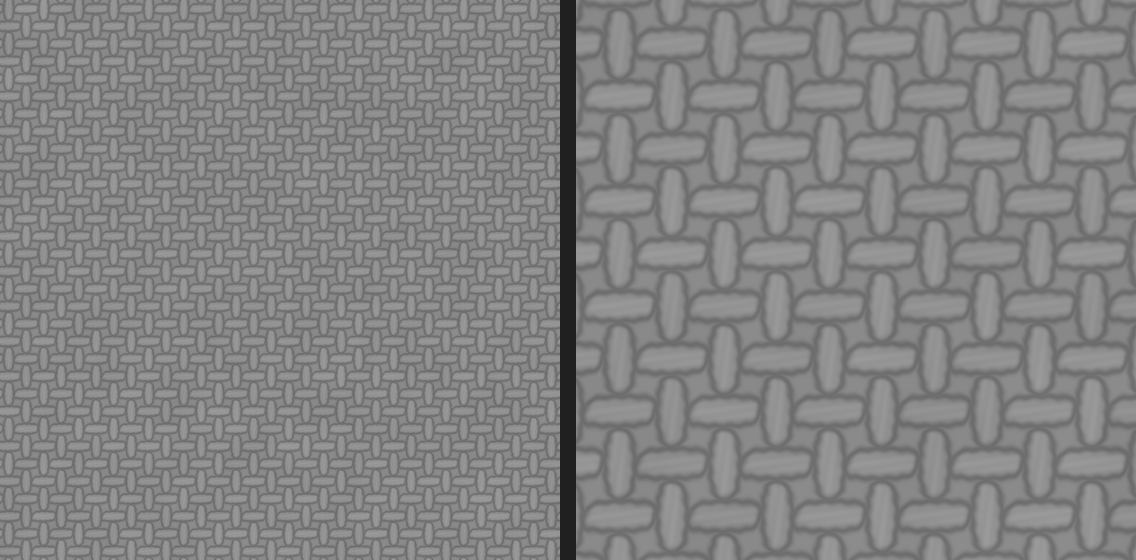
Left: the whole. Right: its middle third, enlarged.
A three.js fragment shader for this pattern:

```glsl
#define CELLS 32.0
#define THREAD_COLOR vec3(0.565, 0.560, 0.565)
#define GROUND_COLOR vec3(0.545, 0.542, 0.545)
#define CREASE_COLOR vec3(0.415, 0.420, 0.415)
#define HALF_LENGTH 0.64
#define HALF_WIDTH 0.25
#define CREASE_WIDTH 0.075
#define SLANT 0.28
#define WEAR 0.018

varying vec2 vUv;

float hash(vec2 p) {
  p = mod(p, CELLS);
  return fract(sin(dot(p, vec2(127.1, 311.7))) * 4375.85);
}

// Wrapping value noise; the period equals the number of cells
float noise(vec2 p) {
  vec2 i = floor(p);
  vec2 f = fract(p);
  f = f * f * (3.0 - 2.0 * f);
  float low = mix(hash(i), hash(i + vec2(1.0, 0.0)), f.x);
  float high = mix(hash(i + vec2(0.0, 1.0)), hash(i + 1.0), f.x);
  return mix(low, high, f.y);
}

// Tapered stitch lying along x, with a slightly scalloped outline
float stitchDistance(vec2 p, float taper) {
  vec2 q = abs(p);
  q.y += taper * q.x * q.x;
  float corner = 0.13;
  vec2 e = q - vec2(HALF_LENGTH, HALF_WIDTH) + corner;
  float d = length(max(e, 0.0)) + min(max(e.x, e.y), 0.0) - corner;
  return d + 0.012 * sin(p.x * 21.0 + p.y * 9.0);
}

void main() {
  vec2 grid = vUv * CELLS;
  vec2 cell = floor(grid);
  float nearest = 1.0;
  float sheen = 0.0;

  // Alternate horizontal and vertical stitches on a checkerboard
  for (int j = -1; j <= 1; j++) {
    for (int i = -1; i <= 1; i++) {
      vec2 id = cell + vec2(float(i), float(j));
      vec2 p = grid - id - 0.5;
      float upright = mod(id.x + id.y, 2.0);
      vec2 along = upright > 0.5 ? p.yx : p - vec2(SLANT * p.y, 0.0);
      float d = stitchDistance(along, mix(0.14, 0.26, upright));
      if (d < nearest) {
        nearest = d;
        // Rounded highlight with fine twisted fibres
        float ridge = exp(-along.y * along.y * 45.0);
        float fibre = sin(along.y * 34.0 - along.x * 5.0);
        sheen = 0.022 * ridge + 0.009 * fibre + WEAR * (hash(id) - 0.5);
      }
    }
  }

  // Threads over ground, parted by soft creases
  float thread = 1.0 - smoothstep(-0.04, 0.06, nearest);
  vec3 color = mix(GROUND_COLOR, THREAD_COLOR + sheen, thread);
  float offset = (nearest - 0.035) / CREASE_WIDTH;
  color = mix(color, CREASE_COLOR, 0.92 * exp(-offset * offset));
  color += WEAR * (noise(grid) - 0.5);

  gl_FragColor = vec4(color, 1.0);
}
```
